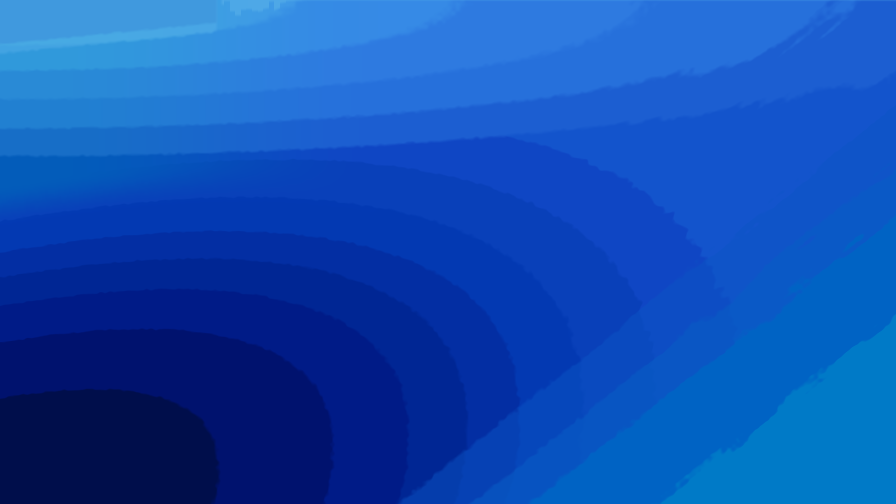
Write a Shadertoy shader that draws this background.

```glsl
// Layered blue waves: a dark basin at lower left, a pale glow along the top
// and a cyan sheen at lower right. Each is a distance field cut into flat
// bands, whose edges are roughened by a little stretched value noise.

const float FEATHER = 0.004;        // softness of the band edges
const float ROUGHNESS = 0.012;      // raggedness of the band edges
const float BASIN_TILT = 0.16;
const float BASIN_FLATNESS = 0.485;
const float BASIN_POWER = 2.4;
const float GLOW_STRETCH = 6.5;
const vec2 SHEEN_AXIS = vec2(0.62, -0.78);
const vec3 LEFT_TINT = vec3(-0.02, 0.06, -0.04);
const vec3 LEFT_TEAL = vec3(0.01, 0.36, 0.73);
const vec3 PALE_SKY = vec3(0.33, 0.68, 0.91);
const vec3 CORNER_BLUE = vec3(0.25, 0.60, 0.87);

// Basin, from the core outwards
const vec3 BASIN_CORE = vec3(0.0, 0.055, 0.295);
const float BASIN_EDGE[8] = float[8](0.433, 0.66, 0.81, 0.926, 1.03, 1.157, 1.30, 1.46);
const vec3 BASIN_COLOR[8] = vec3[8](
    vec3(0.0, 0.07, 0.43), vec3(0.0, 0.105, 0.53), vec3(0.0, 0.15, 0.58),
    vec3(0.01, 0.18, 0.64), vec3(0.01, 0.225, 0.70), vec3(0.035, 0.25, 0.725),
    vec3(0.06, 0.275, 0.77), vec3(0.075, 0.33, 0.80));

// Glow, from its outer rim inwards
const float GLOW_EDGE[5] = float[5](0.31, 0.255, 0.197, 0.14, 0.09);
const vec3 GLOW_COLOR[5] = vec3[5](
    vec3(0.11, 0.37, 0.82), vec3(0.15, 0.44, 0.86), vec3(0.18, 0.48, 0.88),
    vec3(0.21, 0.54, 0.90), vec3(0.25, 0.59, 0.91));

// Sheen, towards the lower right corner; alpha is its cover
const float SHEEN_EDGE[4] = float[4](1.27, 1.36, 1.43, 1.59);
const vec4 SHEEN_COLOR[4] = vec4[4](
    vec4(0.04, 0.33, 0.77, 0.5), vec4(0.03, 0.36, 0.77, 0.6),
    vec4(0.0, 0.39, 0.77, 1.0), vec4(0.0, 0.48, 0.78, 1.0));

float hash(vec2 p) {
    vec3 q = fract(p.xyx * 0.1031);
    q += dot(q, q.yzx + 33.33);
    return fract((q.x + q.y) * q.z);
}

float noise(vec2 p) {
    vec2 cell = floor(p), f = fract(p);
    f = f * f * (3.0 - 2.0 * f);
    return mix(mix(hash(cell), hash(cell + vec2(1, 0)), f.x),
               mix(hash(cell + vec2(0, 1)), hash(cell + vec2(1, 1)), f.x), f.y);
}

float above(float edge, float value) {
    return smoothstep(edge - FEATHER, edge + FEATHER, value);
}

// Tilted superellipse around the lower left corner
float basinField(vec2 p) {
    vec2 q = abs(vec2(p.x, (p.y - BASIN_TILT * p.x) / BASIN_FLATNESS)) + 0.0001;
    q = pow(q, vec2(BASIN_POWER));
    return pow(q.x + q.y, 1.0 / BASIN_POWER);
}

void mainImage(out vec4 fragColor, in vec2 fragCoord) {
    vec2 p = fragCoord / iResolution.xy * vec2(16.0 / 9.0, 1.0);

    // Ragged edges: fine grain plus strokes running up to the right
    vec2 stroke = vec2(dot(p, vec2(0.78, 0.62)) * 14.0, dot(p, SHEEN_AXIS) * 90.0);
    float grain = noise(p * 110.0) - 0.5;
    float brush = (noise(stroke + 40.0) - 0.5) * smoothstep(0.9, 1.6, p.x);
    float jitter = ROUGHNESS * (0.6 * grain + 2.5 * brush);
    float left = 1.0 - smoothstep(0.1, 0.75, p.x);

    // Dark basin
    float basin = basinField(p) + jitter;
    vec3 color = BASIN_CORE;
    for (int i = 0; i < 8; i++)
        color = mix(color, BASIN_COLOR[i], above(BASIN_EDGE[i], basin));
    color = mix(color, LEFT_TEAL, left * smoothstep(1.14, 1.3, basin));

    // Cyan sheen
    float sheen = dot(p - vec2(0.0, 1.0), SHEEN_AXIS) + jitter;
    for (int i = 0; i < 4; i++)
        color = mix(color, SHEEN_COLOR[i].rgb, SHEEN_COLOR[i].a * above(SHEEN_EDGE[i], sheen));

    // Pale glow
    float glow = length(vec2(p.x / GLOW_STRETCH, 1.0 - p.y)) + 0.5 * jitter;
    for (int i = 0; i < 5; i++)
        color = mix(color, GLOW_COLOR[i] + LEFT_TINT * left, 1.0 - above(GLOW_EDGE[i], glow));

    // Corner patch with a bright rim and a few hanging flecks
    float patchBase = 0.912 + 0.1 * p.x + 0.5 * jitter;
    float rim = above(patchBase - 0.018, p.y) * (1.0 - above(0.43, p.x));
    color = mix(color, PALE_SKY, 0.5 * rim);
    color = mix(color, CORNER_BLUE, rim * above(patchBase, p.y));
    float fleckDepth = 0.035 * hash(vec2(floor(p.x * 90.0), 7.0)) * (1.0 - smoothstep(0.5, 0.62, p.x));
    float flecks = above(1.0 - fleckDepth, p.y) * above(0.44, p.x);
    color = mix(color, PALE_SKY, 0.7 * flecks);

    fragColor = vec4(color, 1.0);
}
```
